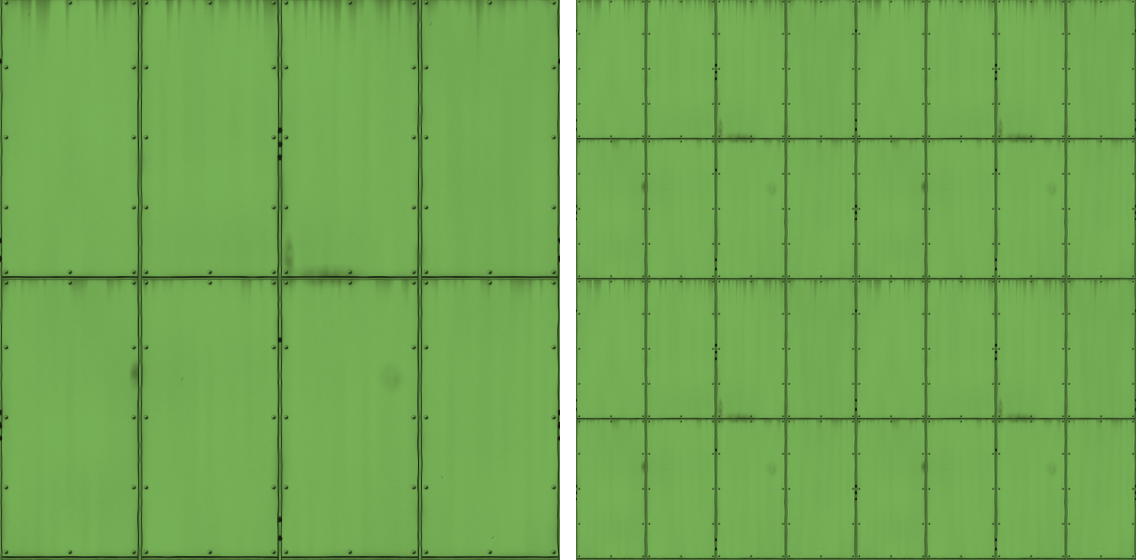
Left, the tile; right, the same tile 2 across and 2 down.
Write a three.js fragment shader that draws this texture.

```glsl
varying vec2 vUv;

const vec2 PANELS = vec2(4.0, 2.0);
const vec2 HALF_PANEL = 0.5 / PANELS;
const float SEAM_OFFSET = 0.0045;
const vec3 PAINT = vec3(0.452, 0.675, 0.330);
const vec3 STRIP = vec3(0.33, 0.50, 0.24);
const vec3 GRIME = vec3(0.24, 0.33, 0.15);
const vec3 GAP = vec3(0.10, 0.16, 0.075);
const vec3 RUST = vec3(0.07, 0.08, 0.045);

float hash(vec2 p) {
  vec3 q = fract(p.xyx * 0.1031);
  q += dot(q, q.yzx + 33.33);
  return fract((q.x + q.y) * q.z);
}

// Value noise that wraps after a whole number of cells
float noise(vec2 uv, vec2 cells) {
  vec2 p = uv * cells;
  vec2 i = floor(p);
  vec2 f = fract(p);
  f = f * f * (3.0 - 2.0 * f);
  vec2 a = mod(i, cells);
  vec2 b = mod(i + 1.0, cells);
  return mix(mix(hash(a), hash(vec2(b.x, a.y)), f.x),
             mix(hash(vec2(a.x, b.y)), hash(b), f.x), f.y);
}

vec2 wrapDelta(vec2 a, vec2 b) {
  return fract(a - b + 0.5) - 0.5;
}

float line(float d, float halfWidth, float blur) {
  return 1.0 - smoothstep(halfWidth - blur, halfWidth + blur, abs(d));
}

float stain(vec2 uv, vec2 center, vec2 radius) {
  float d = length(wrapDelta(uv, center) / radius);
  float grain = noise(uv, vec2(110.0, 70.0));
  return (1.0 - smoothstep(0.1, 1.0, d)) * (0.35 + 0.65 * grain);
}

// Column of corroded lumps along a vertical seam
float lumps(vec2 uv, vec2 center, float count, float spacing) {
  float mask = 0.0;
  for (float i = 0.0; i < 3.0; i++) {
    if (i >= count) break;
    vec2 spot = center + vec2(0.0, (i - 0.5 * (count - 1.0)) * spacing);
    vec2 q = wrapDelta(uv, spot) / vec2(0.0038, 0.0055);
    float edge = 0.7 + 0.5 * noise(uv, vec2(240.0));
    mask = max(mask, 1.0 - smoothstep(edge - 0.35, edge + 0.35, length(q)));
  }
  return mask;
}

// Sparse short scratches, one candidate per cell
float scratches(vec2 uv, float cells) {
  vec2 id = mod(floor(uv * cells), cells);
  vec2 spot = 0.3 + 0.4 * vec2(hash(id + 17.0), hash(id + 41.0));
  vec2 q = (fract(uv * cells) - spot) / cells;
  float slope = 2.0 * hash(id + 73.0) - 1.0;
  float d = length(vec2(q.x + slope * q.y, q.y * 0.35));
  return step(0.94, hash(id + 5.0)) * line(d, 0.0008, 0.0007);
}

// Offset from the nearest rivet on the panel border
vec2 rivetOffset(vec2 p) {
  vec2 a = abs(p);
  float y = min(floor(a.y / 0.125 + 0.5) * 0.125, 0.2405);
  float x = (a.y > 0.19 && a.x < 0.057) ? 0.0 : 0.114;
  return p - sign(p) * vec2(x, y);
}

vec3 addRivet(vec3 color, vec2 q) {
  float d = length(q);
  color = mix(color, GRIME, 0.55 * (1.0 - smoothstep(0.002, 0.0065, d)));
  float light = smoothstep(-0.5, 0.9, dot(q, vec2(-0.6, 0.8)) / 0.0033);
  vec3 cap = mix(GAP * 1.3, PAINT, light);
  return mix(color, cap, line(d, 0.0031, 0.0008));
}

void main() {
  vec2 uv = fract(vUv - vec2(0.0, SEAM_OFFSET));
  vec2 id = mod(floor(uv * PANELS), PANELS);
  vec2 p = (fract(uv * PANELS) - 0.5) / PANELS;
  vec2 seam = (fract(uv * PANELS + 0.5) - 0.5) / PANELS;
  float fromTop = HALF_PANEL.y - p.y;
  float fromBottom = HALF_PANEL.y + p.y;

  // Faded paint with faint vertical streaks
  float cloud = noise(uv, vec2(7.0, 9.0)) - 0.5;
  float streak = noise(uv, vec2(72.0, 4.0)) - 0.5;
  float grain = noise(uv, vec2(256.0)) - 0.5;
  float tint = 0.03 * cloud + 0.028 * streak + 0.012 * grain;
  vec3 color = PAINT * (1.0 + tint + 0.016 * (hash(id + 3.0) - 0.5));

  // Drips below the seams and dirt along the borders
  float column = noise(vec2(uv.x, id.y * 0.5), vec2(150.0, 2.0));
  float patchy = noise(uv, vec2(14.0, 2.0));
  float reach = 0.004 + 0.026 * column * column * mix(0.45, 1.0, id.y) * (0.4 + patchy);
  float drip = (0.3 + 0.4 * column) * exp(-fromTop / reach);
  float border = noise(uv, vec2(32.0, 24.0));
  float side = (0.12 + 0.65 * border * border) * exp(-abs(seam.x) / 0.0055);
  float base = (0.15 + 0.35 * border) * exp(-fromBottom / 0.005);
  float marks = 0.3 * stain(uv, vec2(0.70, 0.32), vec2(0.03, 0.035));
  marks += 0.6 * stain(uv, vec2(0.24, 0.325), vec2(0.012, 0.035));
  marks += 0.6 * stain(uv, vec2(0.515, 0.53), vec2(0.014, 0.06));
  marks += 0.5 * stain(uv, vec2(0.585, 0.503), vec2(0.09, 0.026));
  color = mix(color, GRIME, clamp(drip + side + base + marks, 0.0, 0.85));
  color = mix(color, GRIME, 0.6 * scratches(uv, 11.0));
  color = addRivet(color, rivetOffset(p));

  // Horizontal joint: dark gap over a thin lit lip
  float wear = noise(uv, vec2(60.0, 80.0));
  float dy = seam.y + 0.0007 * (noise(uv, vec2(40.0, 2.0)) - 0.5);
  color = mix(color, GRIME, 0.65 * line(dy + 0.0038, 0.001, 0.001));
  color = mix(color, STRIP, 0.8 * line(dy + 0.0018, 0.0012, 0.0008));
  color = mix(color, GAP, (0.75 + 0.25 * wear) * line(dy - 0.0008, 0.0014, 0.0008));

  // Vertical joint: raised strip between two gaps
  float dx = seam.x + 0.001 * (noise(uv, vec2(4.0, 30.0)) - 0.5);
  color = mix(color, STRIP * (0.9 + 0.3 * wear), line(dx, 0.0034, 0.0008));
  color = mix(color, GAP, (0.5 + 0.5 * wear) * line(dx + 0.0032, 0.0011, 0.0008));
  color = mix(color, GAP, (0.35 + 0.55 * wear) * line(dx - 0.0032, 0.001, 0.0008));

  // Corroded clusters on alternate vertical joints
  float rust = lumps(uv, vec2(0.5, 0.738), 3.0, 0.024);
  rust = max(rust, lumps(uv, vec2(0.5, 0.388), 1.0, 0.0));
  rust = max(rust, lumps(uv, vec2(0.5, 0.051), 2.0, 0.033));
  rust = max(rust, lumps(uv, vec2(0.0, 0.886), 1.0, 0.0));
  rust = max(rust, lumps(uv, vec2(0.0, 0.55), 2.0, 0.033));
  rust = max(rust, lumps(uv, vec2(0.0, 0.236), 3.0, 0.023));
  color = mix(color, RUST, 0.9 * rust);

  gl_FragColor = vec4(color, 1.0);
}
```
